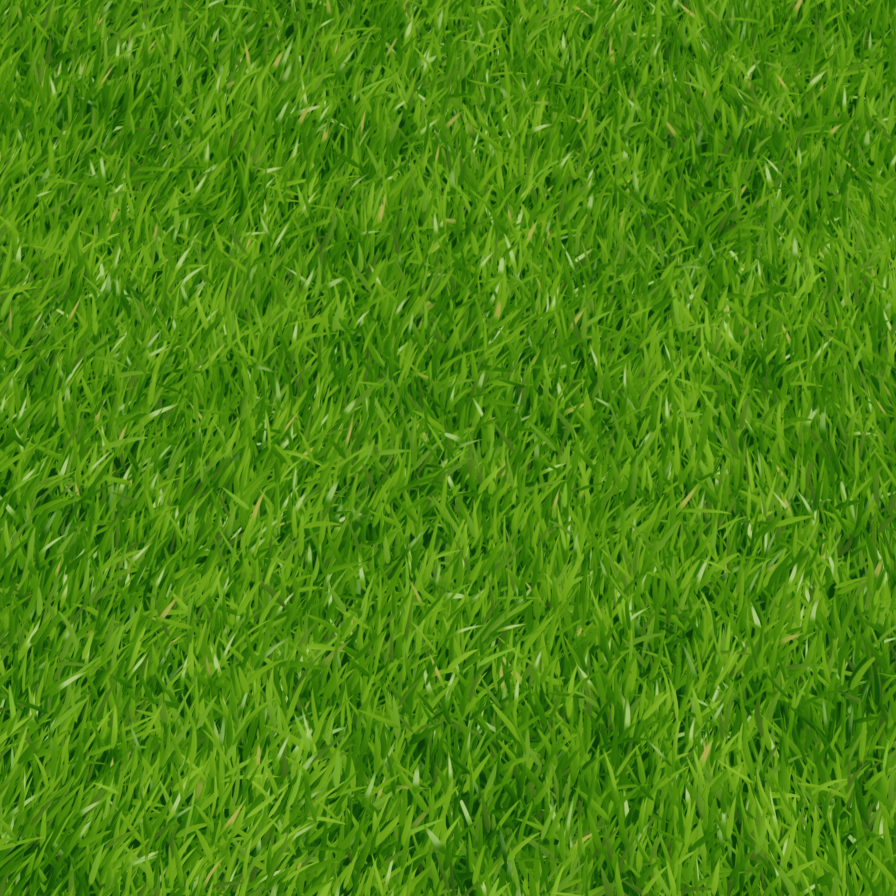
A three.js fragment shader for this texture:

```glsl
// A sunlit lawn seen at a slant: many layers of tapered, bent grass blades,
// one per jittered grid cell, composited front to back until nearly opaque.
// Gradient noise varies the light and the lean over the lawn.
varying vec2 vUv;

const int LAYERS = 26;
const vec3 SOIL_SHADE = vec3(0.05, 0.24, 0.02);
const vec3 DEEP_GREEN = vec3(0.08, 0.31, 0.02);
const vec3 SHADE_GREEN = vec3(0.19, 0.44, 0.02);
const vec3 LAWN_GREEN = vec3(0.29, 0.53, 0.04);
const vec3 SUN_GREEN = vec3(0.42, 0.63, 0.09);
const vec3 TIP_GREEN = vec3(0.53, 0.72, 0.18);
const vec3 MUTED_GREEN = vec3(0.37, 0.55, 0.14);
const vec3 GLINT = vec3(0.68, 0.80, 0.50);
const vec3 STRAW = vec3(0.68, 0.68, 0.32);

vec4 hash4(vec2 p) {
  vec4 q = fract(p.xyxy * vec4(0.1031, 0.1030, 0.0973, 0.1099));
  q += dot(q, q.wzxy + 33.33);
  return fract((q.xxyz + q.yzzw) * q.zywx);
}

float cornerSlope(vec2 corner, vec2 offset) {
  float angle = 6.2832 * hash4(corner).x;
  return dot(vec2(cos(angle), sin(angle)), offset);
}

float gradientNoise(vec2 p) {
  vec2 i = floor(p), f = fract(p);
  vec2 u = f * f * f * (f * (f * 6.0 - 15.0) + 10.0);
  vec2 e = vec2(1.0, 0.0);
  float low = mix(cornerSlope(i, f), cornerSlope(i + e.xy, f - e.xy), u.x);
  float high = mix(cornerSlope(i + e.yx, f - e.yx), cornerSlope(i + e.xx, f - e.xx), u.x);
  return mix(low, high, u.y);
}

// Colour ramp from deep shade (0) to sunlit tip (1.1)
vec3 grassTone(float t) {
  vec3 c = mix(DEEP_GREEN, SHADE_GREEN, smoothstep(0.0, 0.3, t));
  c = mix(c, LAWN_GREEN, smoothstep(0.3, 0.55, t));
  c = mix(c, SUN_GREEN, smoothstep(0.55, 0.82, t));
  return mix(c, TIP_GREEN, smoothstep(0.82, 1.15, t));
}

// Returns coverage, position along the blade (0..1) and across it (-1..1)
vec3 bladeShape(vec2 offset, float angle, float halfLength, float halfWidth, float bend, float soft) {
  vec2 axis = vec2(sin(angle), cos(angle));
  float along = 0.5 + 0.5 * dot(offset, axis) / halfLength;
  float across = dot(offset, vec2(axis.y, -axis.x)) - bend * halfLength * (along * along - 0.4);
  float width = halfWidth * (1.0 - along * along * along) * smoothstep(-0.1, 0.25, along);
  float ends = smoothstep(0.0, 0.1, along) * (1.0 - smoothstep(0.88, 1.0, along));
  float body = 1.0 - smoothstep(-soft, soft, abs(across) - width);
  return vec3(body * ends, along, clamp(across / halfWidth, -1.0, 1.0));
}

// Kind selects plain, muted, glinting or straw blades
vec3 bladeColor(float tone, float kind, float along) {
  vec3 c = grassTone(tone);
  c = mix(c, MUTED_GREEN * (0.65 + 0.6 * tone), 0.8 * step(0.80, kind) * step(kind, 0.92));
  float shine = smoothstep(0.2, 0.45, along) * (1.0 - smoothstep(0.65, 0.95, along));
  vec3 pale = mix(GLINT, STRAW, step(0.985, kind));
  return mix(c, pale, step(0.935, kind) * shine * clamp(0.25 + tone, 0.0, 0.95));
}

void main() {
  // Slanted view: the far lawn is finer and softer
  float far = vUv.y;
  vec2 p = vec2((vUv.x - 0.5) * (1.0 + 0.4 * far), far + 0.2 * far * far);
  float soft = mix(0.0011, 0.0020, far);

  // Broad light patches, small clumps and the local lean
  float light = 0.26 * gradientNoise(p * vec2(3.5, 5.5) + 7.3)
              + 0.20 * gradientNoise(p * vec2(9.0, 13.0) + 21.7);
  float clump = 0.24 * gradientNoise(p * vec2(24.0, 19.0) + 3.1);
  float lean = 0.17 + 0.45 * gradientNoise(p * 6.0 + 41.2);
  float contrast = mix(1.0, 0.78, far);

  vec3 color = vec3(0.0);
  float clear = 1.0;
  for (int layer = 0; layer < LAYERS; layer++) {
    if (clear < 0.02) break;
    float index = float(layer);
    float depth = index / float(LAYERS);
    float cellSize = mix(0.036, 0.050, fract(index * 0.618));
    vec2 grid = p / cellSize + index * vec2(0.37, 0.71);
    vec2 home = floor(grid);
    for (int row = -1; row <= 1; row++) {
      for (int column = -1; column <= 1; column++) {
        vec2 cell = home + vec2(float(column), float(row));
        vec4 place = hash4(cell + index * 17.3 + 5.0);
        vec4 look = hash4(cell + index * 29.7 + 113.0);
        float swing = place.z + place.w - 1.0;
        float angle = lean + 0.75 * swing + 0.9 * swing * swing * swing;
        float halfLength = cellSize * mix(0.5, 0.85, look.x);
        float halfWidth = mix(0.0021, 0.0043, look.y * look.y);
        float bend = 0.7 * (place.w - 0.5) + 0.1;
        vec2 offset = (grid - cell - place.xy) * cellSize;
        vec3 blade = bladeShape(offset, angle, halfLength, halfWidth, bend, soft);
        float tone = 0.5 * (1.0 - depth) + 0.26 * blade.y + 0.08 * blade.z
                   + 0.78 * (look.z - 0.5) + light + clump + 0.02;
        tone = 0.53 + contrast * (tone - 0.53);
        color += clear * blade.x * bladeColor(tone, look.w, blade.y);
        clear *= 1.0 - blade.x;
      }
    }
  }
  gl_FragColor = vec4(color + clear * SOIL_SHADE, 1.0);
}
```
